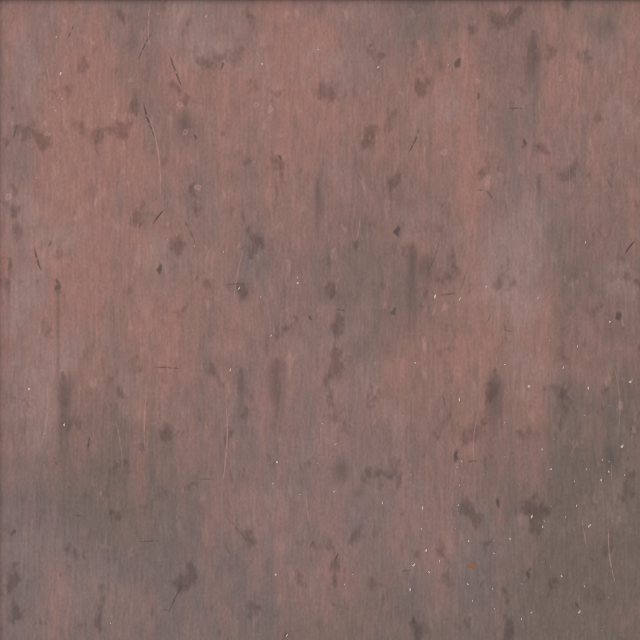
Give the GLSL for this texture, as a three.js fragment shader.

```glsl
// Weathered red-brown painted metal: a rosy coat fading to grey toward the foot,
// drawn as stretched gradient noise for stains and streaks, with scattered drips,
// scratches, knots, pits, pale specks and a little rust laid over it.
varying vec2 vUv;

const vec3 ROSE   = vec3(0.602, 0.452, 0.420);
const vec3 UMBER  = vec3(0.447, 0.388, 0.364);
const vec3 VIOLET = vec3(0.480, 0.418, 0.412);
const vec3 HAZE   = vec3(0.605, 0.505, 0.485);
const vec3 SOOT   = vec3(0.270, 0.245, 0.240);
const vec3 CHALK  = vec3(0.800, 0.740, 0.700);
const vec3 BLUSH  = vec3(0.700, 0.555, 0.515);
const vec3 RUST   = vec3(0.640, 0.330, 0.160);
const float STAIN_BASE = 0.26;
const float GRAIN = 0.075;
const float MOTTLE = 0.055;
const float SOFT = 0.0010;   // edge softness
const int DRIPS = 18;

vec2 hash2(vec2 p) {
  vec3 q = fract(p.xyx * vec3(0.1031, 0.1030, 0.0973));
  q += dot(q, q.yzx + 33.33);
  return fract((q.xx + q.yz) * q.zy);
}

float gradAt(vec2 cell, vec2 offset) {
  return dot(hash2(cell) * 2.0 - 1.0, offset);
}

// Gradient noise, about -0.6 to 0.6
float noise(vec2 p) {
  vec2 i = floor(p), f = fract(p), e = vec2(1.0, 0.0);
  vec2 u = f * f * f * (f * (f * 6.0 - 15.0) + 10.0);
  return mix(mix(gradAt(i, f), gradAt(i + e, f - e), u.x),
             mix(gradAt(i + e.yx, f - e.yx), gradAt(i + 1.0, f - 1.0), u.x), u.y);
}

float fbm(vec2 p) {
  float sum = 0.0, amp = 1.0;
  for (int i = 0; i < 4; i++) {
    sum += amp * noise(p);
    p = mat2(0.96, 0.28, -0.28, 0.96) * p * 2.03 + 17.3;
    amp *= 0.55;
  }
  return sum;
}

// Tapered, slightly bent strokes around a main angle
float scratches(vec2 uv, float seed, int count, float angle, float spread, float reach, float width) {
  float mask = 0.0;
  for (int i = 0; i < 24; i++) {
    if (i >= count) break;
    vec2 id = vec2(float(i) * 3.7, seed);
    vec2 shape = hash2(id + 51.0), look = hash2(id + 97.0);
    float a = angle + spread * (shape.x - 0.5);
    vec2 dir = vec2(cos(a), sin(a)), d = uv - hash2(id);
    float len = reach * mix(0.2, 1.0, shape.y * shape.y);
    float t = dot(d, dir) / len;
    float v = dot(d, vec2(-dir.y, dir.x)) + len * (look.x - 0.5) * 0.3 * t * t;
    float w = width * (1.0 - t * t);
    float line = 1.0 - smoothstep(w - SOFT, w + SOFT, abs(v));
    mask = max(mask, line * (1.0 - smoothstep(0.6, 1.0, abs(t))) * mix(0.25, 1.0, look.y));
  }
  return mask * smoothstep(-0.45, 0.1, noise(uv * 130.0));
}

// Sooty heads of varied weight, each with a soft tail running down
float drips(vec2 uv) {
  float mask = 0.0, rough = noise(uv * 130.0);
  for (int i = 0; i < DRIPS; i++) {
    vec2 id = vec2(float(i) * 5.3, 211.0);
    vec2 pos = hash2(id) * vec2(1.0, 0.75) + vec2(0.0, 0.2);
    vec2 size = hash2(id + 31.0), d = uv - pos;
    float w = mix(0.003, 0.013, size.x * size.x), len = mix(0.04, 0.32, size.y * size.y);
    float tail = exp(-d.x * d.x / (w * w)) * smoothstep(-0.015, 0.015, -d.y)
               * (1.0 - smoothstep(0.1, 1.0, -d.y / len));
    float head = 1.0 - smoothstep(0.3, 1.0, length(d / vec2(0.006, 0.012)) + rough);
    mask = max(mask, max(tail * mix(0.2, 0.38, size.x), head * mix(0.1, 0.5, size.y)));
  }
  return mask;
}

// Jittered dots, one per chosen cell: x = distance over radius, y = strength
vec2 dots(vec2 uv, float cells, float chance, float radius, vec2 stretch, float seed) {
  vec2 p = uv * cells, id = floor(p) * 1.37 + seed;
  vec2 pick = hash2(id), jitter = 0.17 + 0.66 * hash2(id.yx + 73.0);
  float r = radius * cells * mix(0.4, 1.0, pick.y * pick.y);
  return vec2(length((fract(p) - jitter) / stretch) / r, step(pick.x, chance) * mix(0.25, 1.0, pick.y));
}

void main() {
  vec2 uv = vUv;
  // Broad stains, downward streaks and a pale mauve haze
  float cloud = fbm(uv * vec2(4.5, 2.8) + 3.0);
  vec2 sway = uv + 0.012 * noise(uv * vec2(9.0, 4.0) + 70.0);
  float streak = noise(sway * vec2(17.0, 1.6) + 40.0) + 0.7 * noise(sway * vec2(53.0, 3.5)) + 0.5 * noise(sway * vec2(120.0, 8.0));
  float foot = 1.0 - smoothstep(0.1, 0.5, uv.y + 0.2 * cloud);
  float stain = STAIN_BASE + 0.58 * foot + 0.22 * smoothstep(0.8, 1.0, uv.y)
    + 0.28 * smoothstep(0.7, 0.95, uv.x) + 0.72 * cloud + 0.36 * streak
    + 0.34 * fbm(uv * vec2(17.0, 12.0) + 9.0);
  float cool = smoothstep(-0.3, 0.35, 0.25 - 0.5 * uv.x + noise(uv * 3.0 + 60.0));
  vec3 color = mix(ROSE, mix(UMBER, VIOLET, cool), clamp(stain, 0.0, 1.0));
  color = mix(color, HAZE, 0.6 * smoothstep(0.0, 0.6, fbm(uv * vec2(8.0, 6.0) + 130.0)) * (1.0 - 0.6 * foot));
  color *= 1.0 - 0.16 * smoothstep(0.2, 0.6, fbm(uv * vec2(22.0, 17.0) + 200.0));

  // Mottling, fine brushed grain and worn pale flecks
  float grain = noise(uv * vec2(215.0, 32.0)) + 0.9 * noise(uv * vec2(250.0, 170.0) + 5.0);
  color *= 1.0 + GRAIN * grain + MOTTLE * fbm(uv * vec2(75.0, 38.0) + 31.0);
  float worn = smoothstep(0.3, 0.75, fbm(uv * vec2(52.0, 24.0) + 80.0));
  color = mix(color, BLUSH, 0.5 * worn * (1.0 - 0.6 * foot));

  // Drips, knots and scratches
  vec2 knot = dots(uv + 0.007 * noise(uv * 95.0), 15.0, 0.14, 0.010, vec2(0.6, 1.2), 7.0);
  color = mix(color, SOOT, drips(uv));
  color = mix(color, SOOT, 0.6 * knot.y * (1.0 - smoothstep(0.3, 1.0, knot.x)));
  color = mix(color, SOOT, 0.70 * scratches(uv, 5.0, 14, 1.15, 0.5, 0.042, 0.0014));
  color = mix(color, SOOT, 0.65 * scratches(uv, 23.0, 10, 2.05, 0.5, 0.038, 0.0018));
  color = mix(color, SOOT, 0.42 * scratches(uv, 37.0, 14, 0.0, 0.5, 0.038, 0.0014));
  color = mix(color, BLUSH, 0.60 * scratches(uv, 59.0, 24, 1.57, 0.4, 0.085, 0.0011));

  // Pale ringed pits above, chalk specks toward the lower right, rust at the foot
  vec2 rough = uv + 0.004 * noise(uv * 140.0);
  vec2 pit = dots(rough, 22.0, 0.25 * smoothstep(0.45, 0.9, uv.y), 0.006, vec2(1.0), 19.0);
  color = mix(color, BLUSH, 0.5 * pit.y * (1.0 - smoothstep(0.1, 0.6, abs(pit.x - 0.6))));
  float dusty = 0.015 + 0.16 * (1.0 - smoothstep(0.1, 0.7, uv.y)) * smoothstep(0.1, 1.0, uv.x);
  vec2 speck = dots(rough, 55.0, dusty, 0.0031, vec2(0.8, 1.1), 43.0);
  color = mix(color, CHALK, 0.9 * speck.y * (1.0 - smoothstep(0.35, 1.0, speck.x)));
  vec2 rust = dots(uv + 0.012 * noise(uv * 80.0), 13.0, 0.06 * (1.0 - smoothstep(0.1, 0.35, uv.y)), 0.009, vec2(1.2, 0.8), 5.0);
  color = mix(color, RUST, 0.8 * rust.y * (1.0 - smoothstep(0.3, 1.0, rust.x)));

  // Shaded rim along the top and left
  color *= 1.0 - 0.3 * exp((uv.y - 1.0) / 0.004) - 0.15 * exp(-uv.x / 0.004);
  gl_FragColor = vec4(color, 1.0);
}
```
